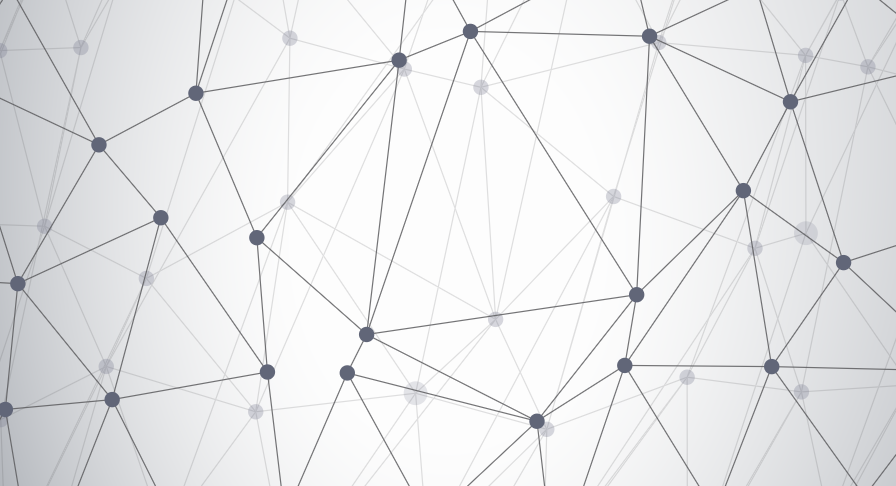
A Shadertoy shader for this background:

```glsl
// Network of dark nodes and thin links over a fainter one, on a pale vignette.

const vec2  CELL        = vec2(0.27, 0.30);      // lattice spacing, canvas heights
const float JITTER      = 0.72;                  // node scatter within a cell
const vec3  PAPER       = vec3(0.992);
const vec3  SHADE_TINT  = vec3(1.05, 1.0, 0.92); // light lost per channel
const float SHADE       = 0.36;
const vec3  NODE_INK    = vec3(0.38, 0.40, 0.47);
const vec3  LINK_INK    = vec3(0.36, 0.36, 0.37);
const vec3  GHOST_INK   = vec3(0.44, 0.45, 0.54);
const float NODE_RADIUS = 0.0158;
const float BIG_RADIUS  = 0.0245;
const float LINK_WIDTH  = 0.0025;
const float LINK_ALPHA  = 0.85;
const float GHOST_LINK  = 0.19;
const float GHOST_NODE  = 0.28;
const float DROP_CHANCE = 0.14;                  // share of links left out
const float FRONT_SEED  = 3.0;
const float GHOST_SEED  = 41.0;
const float FRONT_HOLE  = 0.23;                  // radius kept clear at the centre
const float GHOST_HOLE  = 0.17;

vec3 hash3(vec2 cell, float seed) {
    vec3 q = fract(vec3(cell.xyx + seed * 1.37) * vec3(0.1031, 0.1030, 0.0973));
    q += dot(q, q.yxz + 33.33);
    return fract((q.xxy + q.yzz) * q.zyx);
}

// Staggered, jittered lattice point, pushed out of the central clearing.
vec2 nodeAt(vec2 cell, float seed, float hole) {
    vec2 jitter = (hash3(cell, seed).xy - 0.5) * JITTER;
    vec2 p = (cell + vec2(0.5 * mod(cell.y, 2.0), 0.0) + jitter) * CELL;
    float d = max(length(p), 0.001);
    return p / d * sqrt(d * d + hole * hole);
}

float discCover(vec2 p, vec2 centre, float radius, float px) {
    return clamp(0.5 + (radius - length(p - centre)) / px, 0.0, 1.0);
}

// Area coverage of a thin line, keeping its weight at any resolution.
float linkCover(vec2 p, vec2 a, vec2 b, float px) {
    vec2 ab = b - a, ap = p - a;
    float t = clamp(dot(ap, ab) / max(dot(ab, ab), 1e-5), 0.0, 1.0);
    float d = length(ap - ab * t);
    return clamp(0.5 * (LINK_WIDTH + px) - d, 0.0, min(LINK_WIDTH, px)) / px;
}

// Returns coverage of links (x), small nodes (y) and big nodes (z).
vec3 network(vec2 p, float seed, float hole, float bigShare, bool longLinks, float px) {
    vec3 cover = vec3(0.0);
    for (int row = -3; row <= 2; row++) {
        for (int col = -5; col <= 4; col++) {
            vec2 cell = vec2(col, row);
            float odd = mod(cell.y, 2.0);
            vec3 keep = step(DROP_CHANCE, hash3(cell, seed + 17.0));
            vec2 here  = nodeAt(cell, seed, hole);
            vec2 right = nodeAt(cell + vec2(1.0, 0.0), seed, hole);
            vec2 above = nodeAt(cell + vec2(0.0, 1.0), seed, hole);

            // Three links per cell triangulate the staggered lattice.
            vec2 slantFrom = odd > 0.5 ? here : right;
            vec2 slantTo = odd > 0.5 ? nodeAt(cell + 1.0, seed, hole) : above;
            float links = keep.x * linkCover(p, here, right, px);
            links = max(links, keep.y * linkCover(p, here, above, px));
            links = max(links, keep.z * linkCover(p, slantFrom, slantTo, px));
            if (longLinks) {
                vec2 far = nodeAt(cell + vec2(1.0, 2.0), seed, hole);
                links = max(links, linkCover(p, here, far, px));
            }

            bool big = hash3(cell, seed).z < bigShare;
            float disc = discCover(p, here, big ? BIG_RADIUS : NODE_RADIUS, px);
            cover = max(cover, vec3(links, big ? 0.0 : disc, big ? disc : 0.0));
        }
    }
    return cover;
}

// White centre, grey sides, deepest toward the lower left.
vec3 backdrop(vec2 p) {
    float d = max(length(p * vec2(1.0, 0.75)) - 0.3, 0.0);
    float tilt = 1.0 - 0.22 * p.x - 0.25 * p.y;
    return PAPER - SHADE_TINT * SHADE * tilt * pow(d, 1.5);
}

void mainImage(out vec4 fragColor, in vec2 fragCoord) {
    float px = 1.0 / iResolution.y;
    vec2 p = (fragCoord - 0.5 * iResolution.xy) * px;
    vec3 color = backdrop(p);

    // Faint layer behind
    vec3 ghost = network(p, GHOST_SEED, GHOST_HOLE, 0.2, true, px);
    color = mix(color, LINK_INK, ghost.x * GHOST_LINK);
    color = mix(color, GHOST_INK, max(ghost.y, ghost.z * 0.65) * GHOST_NODE);

    // Dark layer in front
    vec3 front = network(p, FRONT_SEED, FRONT_HOLE, 0.0, false, px);
    color = mix(color, LINK_INK, front.x * LINK_ALPHA);
    color = mix(color, NODE_INK, front.y);

    fragColor = vec4(color, 1.0);
}
```
